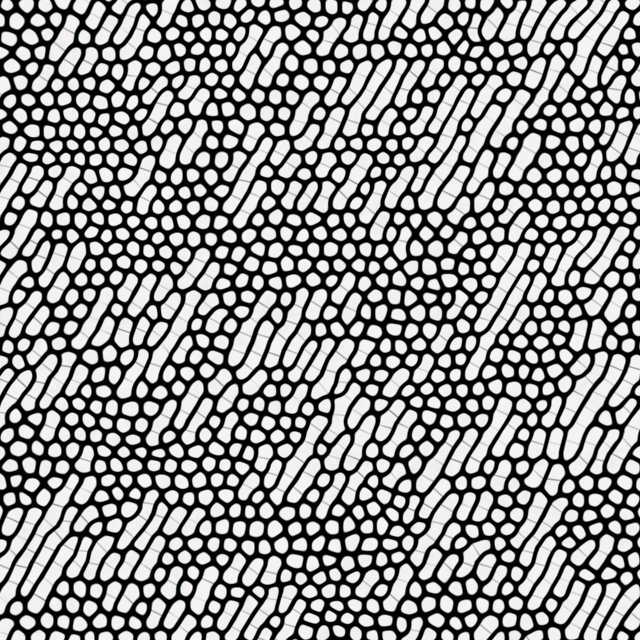
Give the GLSL for this pattern, as a WebGL 1 fragment shader.

```glsl
precision highp float;
// Black network of small rounded cells on a jittered triangular lattice.
// Neighbours along the 60 degree lattice axis fuse at random into slanted bars;
// walls are the smoothed bisectors of a Voronoi diagram of points and segments.
uniform vec2 u_resolution;

const float CELLS_ACROSS = 36.0;
const float WALL_HALF_WIDTH = 0.118;   // lengths below are in cell spacings
const float WALL_SOFTNESS = 0.055;
const float CORNER_SHARPNESS = 14.0;   // larger gives more angular cells
const float JITTER_MIN = 0.10;
const float JITTER_MAX = 0.27;
const float WARP = 0.45;
const float FUSE_THRESHOLD = 0.585;    // larger gives fewer bars
const float FUSE_CLUSTERING = 0.55;
const float SEPTUM_HALF_WIDTH = 0.035; // faint seams across the bars
const vec3 PAPER = vec3(0.965, 0.955, 0.955);
const vec3 INK = vec3(0.008, 0.008, 0.016);
const vec3 SEAM = vec3(0.52, 0.55, 0.53);
const vec3 EDGE_TINT = vec3(-0.02, 0.015, -0.01);
const vec2 BAR_AXIS = vec2(0.5, 0.8660254);
const int SPAN = 5;
const int SITES = 25;

float hash(vec2 p) {
  vec3 q = fract(p.xyx * vec3(0.1031, 0.1030, 0.0973));
  q += dot(q, q.yzx + 33.33);
  return fract((q.x + q.y) * q.z);
}

float noise(vec2 p) {
  vec2 i = floor(p);
  vec2 f = fract(p);
  f = f * f * (3.0 - 2.0 * f);
  return mix(mix(hash(i), hash(i + vec2(1.0, 0.0)), f.x),
             mix(hash(i + vec2(0.0, 1.0)), hash(i + vec2(1.0, 1.0)), f.x), f.y);
}

// Jittered position of a lattice node.
vec2 seed(vec2 cell) {
  vec2 offset = vec2(hash(cell + 17.3), hash(cell + 71.9)) - 0.5;
  float amount = mix(JITTER_MIN, JITTER_MAX, noise(cell * 0.31 + 40.0));
  return vec2(cell.x, 0.0) + cell.y * BAR_AXIS + 2.0 * amount * offset;
}

// Is this cell fused with the next one along the bar axis?
bool fused(vec2 cell) {
  float patches = noise(cell * vec2(0.33, 0.37) + 90.0);
  return mix(hash(cell + 133.7), patches, FUSE_CLUSTERING) > FUSE_THRESHOLD;
}

void main() {
  vec2 uv = gl_FragCoord.xy / u_resolution.x;
  vec2 p = uv * CELLS_ACROSS + vec2(60.0, 50.0);
  p += WARP * (vec2(noise(p * 0.24), noise(p * 0.24 + 57.0)) - 0.5);
  float row = p.y / BAR_AXIS.y;
  vec2 base = floor(vec2(p.x - row * BAR_AXIS.x, row) + 0.5);

  // Gather the closest point of every nearby site; z numbers the fused runs.
  vec3 sites[SITES];
  float run = 0.0;
  float nearest = 1e3;
  float seamDistance = 1.0;
  vec3 home = vec3(0.0);
  for (int a = 0; a < SPAN; a++) {
    vec2 cell = base + vec2(float(a) - 2.0, -2.0);
    vec2 here = seed(cell);
    for (int b = 0; b < SPAN; b++) {
      vec2 next = seed(cell + vec2(0.0, 1.0));
      bool joined = fused(cell);
      vec2 bar = next - here;
      float h = joined ? clamp(dot(p - here, bar) / dot(bar, bar), 0.0, 1.0) : 0.0;
      vec3 site = vec3(here + h * bar, run);
      float d = distance(p, site.xy);
      if (d < nearest) {
        nearest = d;
        home = site;
        seamDistance = joined ? abs(h - 0.5) * length(bar) : 1.0;
      }
      sites[a * SPAN + b] = site;
      if (!joined) run += 1.0;
      here = next;
      cell.y += 1.0;
    }
    run += 1.0;
  }

  // Smooth minimum of the bisector distances, one term per run.
  float total = 0.0;
  float runDistance = 1e3;
  float runId = -1.0;
  for (int k = 0; k < SITES; k++) {
    vec3 site = sites[k];
    if (site.z != runId) {
      total += exp(-CORNER_SHARPNESS * min(runDistance, 5.0));
      runDistance = 1e3;
      runId = site.z;
    }
    if (site.z != home.z) {
      vec2 away = site.xy - home.xy;
      float bisector = dot(0.5 * (site.xy + home.xy) - p, away) / max(length(away), 0.01);
      runDistance = min(runDistance, bisector);
    }
  }
  total += exp(-CORNER_SHARPNESS * min(runDistance, 5.0));
  float wall = -log(total) / CORNER_SHARPNESS;

  // Paper with faint mottling, seams, then ink.
  float pixel = CELLS_ACROSS / u_resolution.x;
  float soft = max(WALL_SOFTNESS, 0.7 * pixel);
  float halfWidth = WALL_HALF_WIDTH + 0.03 * (noise(p * 1.7 + 11.0) - 0.5);
  float open = smoothstep(halfWidth - soft, halfWidth + soft, wall);
  vec3 color = PAPER - 0.035 * noise(p * 3.0) * noise(p * 0.6 + 23.0);
  float seam = 1.0 - smoothstep(0.0, SEPTUM_HALF_WIDTH + soft, seamDistance);
  color = mix(color, SEAM, seam * mix(0.1, 0.9, noise(p * 0.9 + 5.0)));
  color = mix(INK, color, open) + EDGE_TINT * 4.0 * open * (1.0 - open);
  gl_FragColor = vec4(color, 1.0);
}
```
